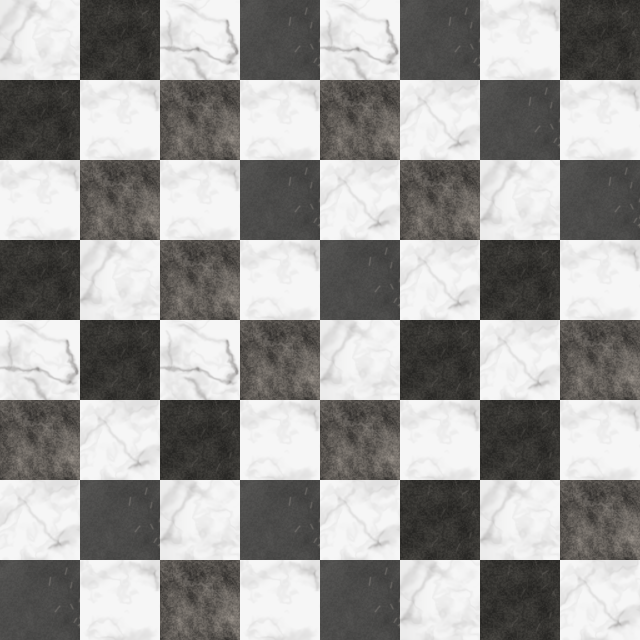
This pattern is drawn by a WebGL 2 fragment shader. Its source:

```glsl
#version 300 es
precision highp float;
// Checkerboard floor of polished marble slabs, 8 by 8, laid without grout.
// A wrapped cell hash picks one of four pale or three dark slabs; each slab
// is built from warped vein segments, cloudy noise, fine grain and scratches.

uniform vec2 u_resolution;
out vec4 fragColor;

const float TILES = 8.0;
const int LAYOUT_SEED = 23;
const int SUBSAMPLES = 2;
const int SCRATCHES = 10;
const float VEIN_WARP = 0.20;
const float CLOUD_AMOUNT = 0.20;
const float GRAIN_AMOUNT = 0.42;
const vec3 PALE_MARBLE = vec3(0.965, 0.965, 0.965);
const vec3 VEIN_GREY = vec3(0.56, 0.55, 0.545);
const vec3 BLACK_STONE = vec3(0.205, 0.200, 0.188);
const vec3 SLATE_STONE = vec3(0.300, 0.298, 0.293);
const vec3 BROWN_STONE = vec3(0.345, 0.329, 0.312);
const vec3 SCRATCH_LIGHT = vec3(0.56, 0.54, 0.52);

float hash(ivec2 cell, int seed) {
  uint h = uint(cell.x) * 1597u + uint(cell.y) * 51749u + uint(seed) * 7919u;
  h = (h ^ (h >> 15)) * 73939u;
  h = (h ^ (h >> 13)) * 99707u;
  h = (h ^ (h >> 14)) * 60493u;
  return float((h ^ (h >> 16)) & 65535u) / 65536.0;
}

float noise(vec2 p, int seed) {
  ivec2 i = ivec2(floor(p));
  vec2 f = fract(p);
  f = f * f * (3.0 - 2.0 * f);
  float low = mix(hash(i, seed), hash(i + ivec2(1, 0), seed), f.x);
  float high = mix(hash(i + ivec2(0, 1), seed), hash(i + 1, seed), f.x);
  return mix(low, high, f.y);
}

float fbm(vec2 p, int seed) {
  float sum = 0.0, gain = 0.533;
  for (int i = 0; i < 4; i++) {
    sum += gain * noise(p, seed + i);
    p = p * 2.03 + 7.3;
    gain *= 0.5;
  }
  return sum;
}

// Soft stroke from a to b
float vein(vec2 p, vec2 a, vec2 b, float width) {
  vec2 d = b - a;
  vec2 q = (p - a - d * clamp(dot(p - a, d) / dot(d, d), 0.0, 1.0)) / width;
  return exp(-dot(q, q));
}

// Kinds: 0 branching, 1 nearly plain, 2 streaked on the left, 3 strongly cracked
vec3 paleSlab(vec2 p, int kind) {
  int seed = 100 + kind * 20;
  vec2 w = p + VEIN_WARP * (vec2(fbm(p * 4.0, seed), fbm(p * 4.0, seed + 5)) - 0.5);
  float cloud = fbm(w * vec2(2.6, 3.4), seed + 10);
  float v = CLOUD_AMOUNT * smoothstep(0.46, 0.78, cloud);
  float ridge = 1.0 - abs(2.0 * fbm(w * 2.4, seed + 14) - 1.0);
  v += 0.09 * smoothstep(0.88, 1.0, ridge);
  if (kind == 0) {
    v += 0.20 * vein(w, vec2(0.20, 0.75), vec2(0.78, 0.16), 0.025);
    v += 0.14 * vein(w, vec2(0.00, 0.48), vec2(0.42, 0.85), 0.022);
    v += 0.30 * vein(w, vec2(0.62, 0.14), vec2(0.88, 0.17), 0.035);
    v += 0.22 * vein(w, vec2(0.80, 0.35), vec2(0.72, 0.15), 0.030);
  } else if (kind == 1) {
    v += 0.20 * vein(w, vec2(0.62, 0.92), vec2(0.94, 0.84), 0.025);
    v += 0.22 * vein(w, vec2(0.94, 0.84), vec2(0.96, 0.64), 0.020);
    v += 0.12 * vein(w, vec2(0.10, 0.72), vec2(0.50, 0.92), 0.060);
  } else if (kind == 2) {
    v += 0.24 * vein(w, vec2(0.42, 1.00), vec2(0.06, 0.20), 0.035);
    v += 0.18 * vein(w, vec2(0.25, 1.00), vec2(0.00, 0.60), 0.050);
    v += 0.10 * (1.0 - smoothstep(0.0, 0.45, p.x));
  } else {
    v += 0.62 * vein(w, vec2(0.83, 0.68), vec2(0.92, 0.36), 0.020);
    v += 0.50 * vein(w, vec2(0.92, 0.36), vec2(0.82, 0.22), 0.022);
    v += 0.40 * vein(w, vec2(0.00, 0.40), vec2(0.48, 0.35), 0.022);
    v += 0.42 * vein(w, vec2(0.48, 0.35), vec2(0.86, 0.20), 0.026);
    v += 0.42 * vein(w, vec2(0.36, 0.24), vec2(0.62, 0.00), 0.032);
    v += 0.18 * vein(w, vec2(0.30, 0.96), vec2(0.83, 0.68), 0.025);
    v += 0.16 * vein(w, vec2(0.08, 0.86), vec2(0.14, 0.40), 0.020);
  }
  return mix(PALE_MARBLE, VEIN_GREY, min(v, 0.85));
}

// Kinds: 0 black, 1 slate, 2 brown with a slanting fissure
vec3 darkSlab(vec2 p, int kind) {
  int seed = 300 + kind * 40;
  float mottle = fbm(p * 5.0, seed) - 0.5;
  float grain = noise(p * 64.0, seed + 5) - 0.5;
  vec3 base = kind == 0 ? BLACK_STONE : kind == 1 ? SLATE_STONE : BROWN_STONE;
  float tone = 1.0 + (kind == 1 ? 0.25 : 0.75) * mottle;
  tone += GRAIN_AMOUNT * (kind == 1 ? 0.35 : 1.0) * grain;
  float light = 0.0;
  if (kind == 1) tone += 0.10 * (0.5 - p.x);
  if (kind == 2) {
    vec2 slant = mat2(0.87, -0.5, 0.5, 0.87) * p;
    tone += 0.8 * (fbm(slant * vec2(10.0, 4.0), seed + 6) - 0.5);
    tone += 0.16 * vein(p, vec2(0.35, 0.25), vec2(0.75, 0.35), 0.25);
    vec2 w = p + 0.2 * (fbm(p * 6.0, seed + 10) - 0.5);
    light = 0.38 * vein(w, vec2(0.00, 0.90), vec2(1.00, 0.48), 0.014);
  }
  // Short scratches, crowded toward the right side
  for (int i = 0; i < SCRATCHES; i++) {
    float h = hash(ivec2(i, 1), seed), angle = 0.5 + 1.6 * hash(ivec2(i, 3), seed);
    vec2 start = vec2(1.0 - 0.75 * h * h, hash(ivec2(i, 2), seed));
    vec2 reach = (0.03 + 0.09 * h) * vec2(cos(angle), sin(angle));
    light += (kind == 1 ? 0.45 : 0.20) * vein(p, start, start + reach, 0.010);
  }
  return mix(base * tone, SCRATCH_LIGHT, min(light, 0.6));
}

vec3 checkerFloor(vec2 uv) {
  vec2 grid = fract(uv) * TILES;
  ivec2 cell = ivec2(floor(grid));
  vec2 p = fract(grid);
  float pick = hash(cell, LAYOUT_SEED);
  if (((cell.x + cell.y) & 1) == 0)
    return darkSlab(p, int(pick > 0.41) + int(pick > 0.72));
  return paleSlab(p, int(pick > 0.19) + int(pick > 0.53) + int(pick > 0.75));
}

void main() {
  vec3 color = vec3(0.0);
  for (int i = 0; i < SUBSAMPLES * SUBSAMPLES; i++) {
    vec2 offset = (vec2(i % SUBSAMPLES, i / SUBSAMPLES) + 0.5) / float(SUBSAMPLES) - 0.5;
    color += checkerFloor((gl_FragCoord.xy + offset) / u_resolution);
  }
  fragColor = vec4(color / float(SUBSAMPLES * SUBSAMPLES), 1.0);
}
```
